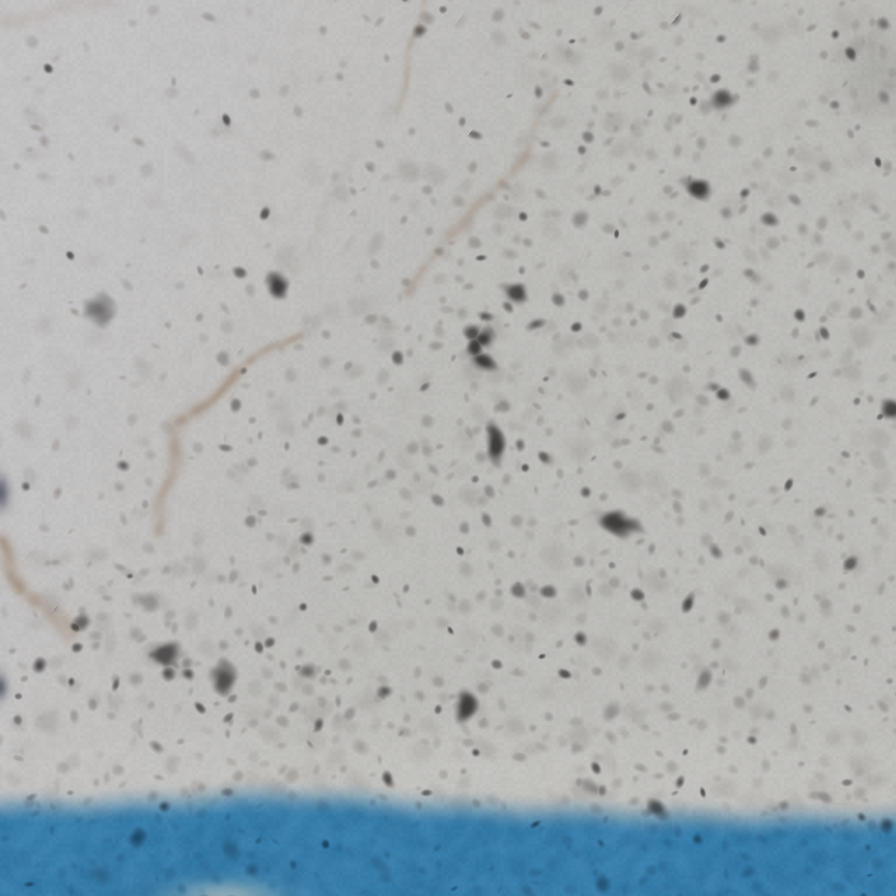
Give the GLSL for this texture, as a WebGL 2 fragment shader.

```glsl
#version 300 es
precision highp float;
// Pale weathered wall with dark flecks and rusty veins above a soft blue band.
uniform vec2 u_resolution;
out vec4 fragColor;

vec2 hash2(vec2 cell) {
  vec3 h = fract(vec3(cell.xyx) * vec3(0.1031, 0.1030, 0.0973));
  h += dot(h, h.yzx + 33.33);
  return fract((h.xx + h.yz) * h.zy);
}

vec2 turn(vec2 v, float angle) {
  float c = cos(angle), s = sin(angle);
  return vec2(c * v.x + s * v.y, c * v.y - s * v.x);
}

// One blurred, slightly uneven elliptical mark
float fleck(vec2 p, vec2 center, vec2 radius, float angle) {
  vec2 q = turn(p - center, angle) / radius;
  float uneven = 0.16 * sin(p.x * 190.0 + 1.5 * sin(p.y * 170.0));
  return 1.0 - smoothstep(0.2, 1.6, length(q) + uneven);
}

// Cellular scatter: each occupied cell holds one fleck of random size and tone
float scatter(vec2 p, float cells, float size, float density, float seed) {
  float ink = 0.0;
  vec2 home = floor(p * cells);
  for (int j = -1; j <= 1; j++)
    for (int i = -1; i <= 1; i++) {
      vec2 cell = home + vec2(i, j);
      vec2 place = hash2(cell + seed);
      vec2 trait = hash2(cell + seed + 71.7);
      float present = step(trait.x, density);
      vec2 radius = size * mix(0.6, 1.25, trait.y) * vec2(1.0, 0.5 + 0.5 * place.x);
      float mark = fleck(p, (cell + place) / cells, radius, 6.28 * trait.y);
      ink = max(ink, present * mark * mix(0.25, 1.0, fract(trait.y * 17.0)));
    }
  return ink;
}

// Soft stroke between two points
float vein(vec2 p, vec2 a, vec2 b, float width) {
  vec2 ab = b - a;
  float t = clamp(dot(p - a, ab) / dot(ab, ab), 0.0, 1.0);
  float d = length(p - a - ab * t) / width;
  return exp(-d * d);
}

float glow(vec2 p, vec2 center, vec2 radius) {
  vec2 q = (p - center) / radius;
  return exp(-dot(q, q));
}

void main() {
  vec2 p = gl_FragCoord.xy / u_resolution;

  // Wall tone, lighter at left and just above the band
  vec3 wall = mix(vec3(0.765, 0.76, 0.762), vec3(0.735, 0.733, 0.722), smoothstep(0.1, 0.7, p.x + 0.4 * (1.0 - p.y)));
  wall += 0.022 * glow(p, vec2(0.5, 0.14), vec2(0.6, 0.05));
  wall -= 0.06 * glow(p, vec2(0.98, 0.92), vec2(0.045, 0.05));
  wall -= 0.03 * glow(p, vec2(1.01, 0.73), vec2(0.02, 0.05));

  // Cloudy mottling and fine grain
  float cloud = sin(p.x * 87.0 + 2.0 * sin(p.y * 59.0)) * sin(p.y * 93.0 + 2.0 * sin(p.x * 67.0));
  float grain = hash2(floor(p * 256.0)).x - 0.5;
  wall += 0.006 * cloud + 0.022 * grain;

  // Rusty veins, wobbling and fading along their length
  vec2 w = p + 0.003 * sin(p.yx * vec2(75.0, 60.0));
  float rust = 0.65 * vein(w, vec2(0.335, 0.628), vec2(0.265, 0.585), 0.0055);
  rust = max(rust, 0.75 * vein(w, vec2(0.265, 0.585), vec2(0.2, 0.525), 0.007));
  rust = max(rust, 0.65 * vein(w, vec2(0.2, 0.525), vec2(0.19, 0.47), 0.009));
  rust = max(rust, 0.55 * vein(w, vec2(0.19, 0.47), vec2(0.175, 0.405), 0.008));
  rust = max(rust, 0.4 * vein(w, vec2(0.618, 0.895), vec2(0.585, 0.825), 0.005));
  rust = max(rust, 0.45 * vein(w, vec2(0.585, 0.825), vec2(0.5, 0.735), 0.007));
  rust = max(rust, 0.4 * vein(w, vec2(0.5, 0.735), vec2(0.457, 0.675), 0.007));
  rust = max(rust, 0.4 * vein(w, vec2(0.472, 1.0), vec2(0.444, 0.88), 0.0045));
  rust = max(rust, 0.16 * vein(w, vec2(0.39, 0.82), vec2(0.33, 0.7), 0.006));
  rust = max(rust, 0.85 * vein(w, vec2(0.0, 0.395), vec2(0.025, 0.345), 0.009));
  rust = max(rust, 0.7 * vein(w, vec2(0.025, 0.345), vec2(0.08, 0.29), 0.009));
  rust = max(rust, 0.2 * vein(w, vec2(0.0, 0.975), vec2(0.12, 1.0), 0.01));
  rust *= 0.8 + 0.2 * sin(p.y * 160.0 + 3.0 * sin(p.x * 90.0));
  wall = mix(wall, vec3(0.6, 0.51, 0.43), rust * 0.8);

  // Blue band with a blurred, wavering top and a pale worn patch
  float top = 0.102 - 0.014 * smoothstep(0.35, 0.9, p.x)
    + 0.011 * glow(p, vec2(0.31, p.y), vec2(0.13, 1.0)) + 0.0015 * sin(p.x * 51.0);
  float band = 1.0 - smoothstep(top - 0.024, top + 0.02, p.y);
  vec3 blue = vec3(0.215, 0.49, 0.665) + 0.02 * cloud + 0.02 * grain;
  blue = mix(blue, vec3(0.58, 0.68, 0.71), 0.9 * glow(p, vec2(0.25, 0.0), vec2(0.055, 0.016)));
  vec3 color = mix(wall, blue, band);

  // Scattered flecks, sparse in the upper left
  float crowd = smoothstep(0.4, 0.9, p.x + 0.8 * (1.0 - p.y));
  float haze = scatter(p, 34.0, 0.012, 0.14 + 0.32 * crowd, 11.0);
  float faint = scatter(p, 52.0, 0.0062, 0.12 + 0.32 * crowd, 5.0);
  float small = scatter(p, 32.0, 0.0058, 0.03 + 0.19 * crowd, 23.0);
  float medium = scatter(p, 17.0, 0.0095, 0.02 + 0.16 * crowd, 47.0);
  vec3 dust = mix(vec3(0.5, 0.47, 0.45), vec3(0.14, 0.36, 0.52), band);
  color = mix(color, dust, max(0.24 * haze, 0.5 * faint));

  // The few largest chips
  float chips = fleck(p, vec2(0.540, 0.622), vec2(0.010, 0.010), 0.2);
  chips = max(chips, fleck(p, vec2(0.531, 0.611), vec2(0.008, 0.012), 0.0));
  chips = max(chips, fleck(p, vec2(0.538, 0.597), vec2(0.014, 0.008), -0.6));
  chips = max(chips, fleck(p, vec2(0.553, 0.505), vec2(0.009, 0.019), 0.15));
  chips = max(chips, fleck(p, vec2(0.69, 0.416), vec2(0.021, 0.011), -0.3));
  chips = max(chips, fleck(p, vec2(0.309, 0.682), vec2(0.010, 0.014), 0.0));
  chips = max(chips, 0.85 * fleck(p, vec2(0.184, 0.27), vec2(0.018, 0.012), 0.1));
  chips = max(chips, 0.85 * fleck(p, vec2(0.249, 0.243), vec2(0.012, 0.016), 0.0));
  chips = max(chips, fleck(p, vec2(0.52, 0.212), vec2(0.011, 0.015), -0.3));
  chips = max(chips, fleck(p, vec2(0.779, 0.79), vec2(0.015, 0.009), -0.4));
  chips = max(chips, 0.6 * fleck(p, vec2(0.111, 0.654), vec2(0.014, 0.015), 0.0));
  float ink = 0.9 * max(chips, max(0.85 * small, 0.9 * medium));
  color = mix(color, mix(vec3(0.2, 0.19, 0.19), vec3(0.07, 0.2, 0.31), band), ink);

  // Bluish stains on the left border
  float stain = glow(p, vec2(0.0, 0.45), vec2(0.01, 0.018)) + glow(p, vec2(0.0, 0.233), vec2(0.008, 0.013));
  color = mix(color, vec3(0.27, 0.29, 0.36), 0.75 * stain);
  fragColor = vec4(clamp(color, 0.0, 1.0), 1.0);
}
```
